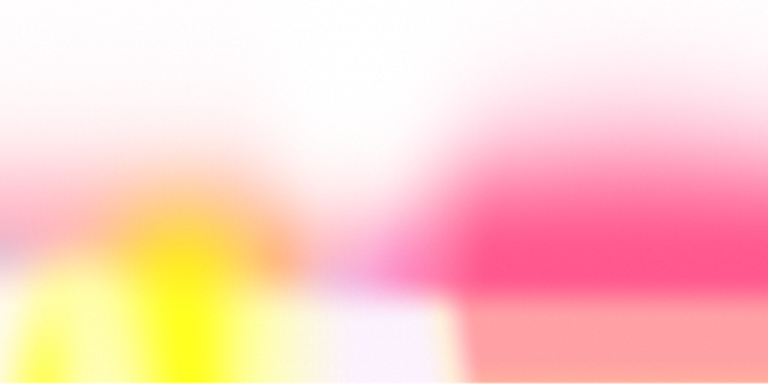
A WebGL 2 fragment shader for this background:

```glsl
#version 300 es
precision highp float;
// Soft abstract dusk: pink and yellow glows fade upward into white,
// above a paler floor of vertical colour bands. Each layer is a gaussian
// falloff or smooth ramp, blended back to front, with a pale rim and grain.
uniform vec2 u_resolution;
out vec4 fragColor;

const vec3 WHITE   = vec3(1.0, 0.998, 0.998);
const vec3 BLUSH   = vec3(1.0, 0.91, 0.92);
const vec3 ROSE    = vec3(1.0, 0.71, 0.77);
const vec3 HOTPINK = vec3(1.0, 0.345, 0.56);
const vec3 LILAC   = vec3(0.92, 0.72, 0.90);
const vec3 ORCHID  = vec3(0.99, 0.60, 0.83);
const vec3 CORAL   = vec3(1.0, 0.64, 0.58);
const vec3 MAUVE   = vec3(0.87, 0.73, 0.83);
const vec3 GOLD    = vec3(1.0, 0.90, 0.14);
const vec3 LEMON   = vec3(1.0, 1.0, 0.10);
const vec3 CREAM   = vec3(1.0, 0.995, 0.74);
const vec3 PALE    = vec3(0.985, 0.95, 1.0);

float hash(vec2 cell) {
    return fract(sin(dot(cell, vec2(127.1, 311.7))) * 43758.5453);
}

// Gaussian falloff of a distance d with the given radius
float bell(float d, float radius) {
    float t = d / radius;
    return exp(-t * t);
}

// Elliptical glow
float glow(vec2 p, vec2 center, vec2 radii) {
    vec2 q = (p - center) / radii;
    return exp(-dot(q, q));
}

// Fades above a level and stays full below it
float rise(float y, float level, float height) {
    return bell(max(y - level, 0.0), height);
}

vec3 upperGlow(vec2 p) {
    // Faint blush everywhere, then rose haze on the left
    vec3 color = mix(WHITE, BLUSH, rise(p.y, 0.40, 0.17));
    float leftSide = 1.0 - smoothstep(0.56, 0.86, p.x);
    float haze = 0.82 * rise(p.y, 0.36, 0.20) + 0.18 * rise(p.y, 0.36, 0.42);
    color = mix(color, ROSE, leftSide * haze);

    // Coloured pools along the horizon
    color = mix(color, ROSE, 0.75 * glow(p, vec2(0.86, 0.32), vec2(0.18, 0.12)));
    color = mix(color, LILAC, 0.85 * glow(p, vec2(0.91, 0.24), vec2(0.17, 0.085)));
    color = mix(color, ORCHID, 0.85 * glow(p, vec2(1.05, 0.29), vec2(0.14, 0.14)));
    color = mix(color, CORAL, 0.8 * glow(p, vec2(0.71, 0.31), vec2(0.09, 0.12)));
    color = mix(color, MAUVE, 0.8 * glow(p, vec2(0.0, 0.32), vec2(0.09, 0.08)));
    color = mix(color, GOLD, 0.97 * glow(p, vec2(0.48, 0.29), vec2(0.21, 0.19)));

    // Large hot pink dome on the right with a thin outer veil
    float height = 0.265 + 0.065 * bell(p.x - 1.65, 0.40);
    float cloud = 0.88 * rise(p.y, 0.31, height) + 0.12 * rise(p.y, 0.31, 0.42);
    float lean = 0.15 * (p.y - 0.31);
    float rightSide = smoothstep(0.93 + lean, 1.29 + lean, p.x);
    return mix(color, HOTPINK, rightSide * cloud);
}

vec3 floorBands(vec2 p) {
    vec3 color = mix(CREAM, PALE, smoothstep(0.64, 0.96, p.x));

    // Pale left corner, then two yellow columns
    float corner = 1.0 - smoothstep(-0.05, 0.16, p.x - 0.22 * p.y);
    color = mix(color, vec3(1.0, 0.98, 0.94), corner);
    float fade = mix(0.58, 0.22, smoothstep(0.0, 0.24, p.y));
    color = mix(color, LEMON, fade * bell(p.x - 0.11 - 0.08 * p.y, 0.085));
    float column = bell(p.x - 0.495 + 0.08 * p.y, 0.125 + 0.12 * p.y);
    color = mix(color, LEMON, 0.96 * column);

    // Salmon block with a cream rim on its slanted edge
    float edge = p.x - 1.215 + 0.16 * p.y;
    color = mix(color, vec3(1.0, 0.94, 0.83), 0.8 * bell(edge + 0.03, 0.045));
    vec3 salmon = mix(vec3(1.0, 0.75, 0.59), vec3(1.0, 0.63, 0.645),
                      smoothstep(-0.06, 0.07, p.y));
    return mix(color, salmon, smoothstep(-0.05, 0.05, edge));
}

void main() {
    // Two units wide, one unit high
    vec2 p = gl_FragCoord.xy / u_resolution * vec2(2.0, 1.0);

    // The horizon is hazy and high on the left, crisper and lower on the right
    float across = smoothstep(0.30, 0.95, p.x);
    float horizon = mix(0.285, 0.226, across) + 0.035 * bell(p.x - 0.2, 0.13);
    float blur = mix(0.10, 0.06, smoothstep(0.5, 1.3, p.x));
    float below = 1.0 - smoothstep(horizon - blur, horizon + blur, p.y);
    vec3 color = mix(upperGlow(p), floorBands(p), below);

    // Thin pale rim along the bottom
    float rim = 1.0 - smoothstep(0.0025, 0.005, p.y);
    color = mix(color, WHITE, 0.6 * rim);

    // Fine grain
    float grain = hash(floor(p * 256.0)) - 0.5;
    fragColor = vec4(color + 0.01 * grain, 1.0);
}
```
